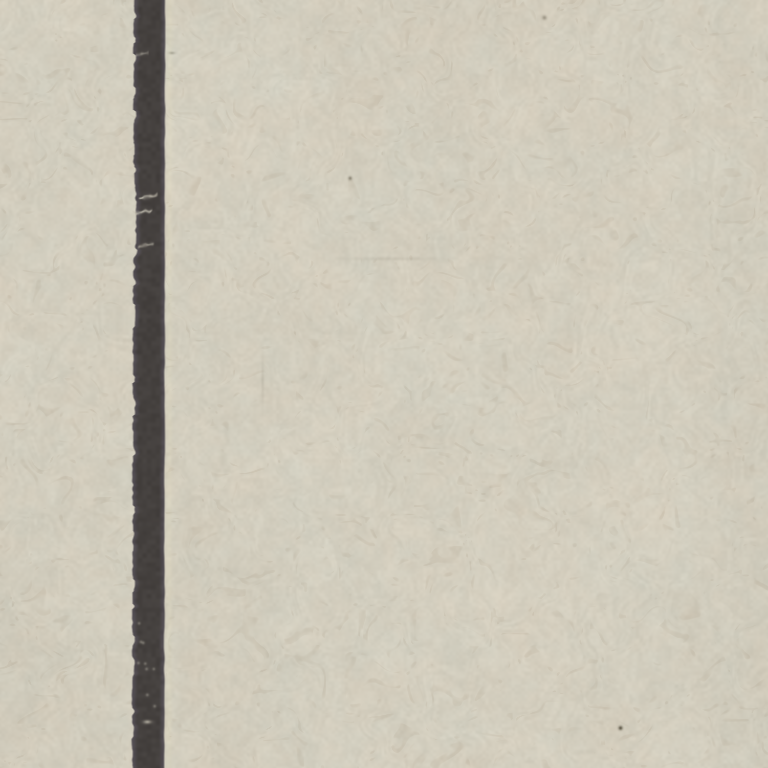
Write a WebGL 2 fragment shader that draws this texture.

```glsl
#version 300 es
precision highp float;
// Aged, fibrous paper crossed by one worn, dark printed rule near the left side.

#define PAPER vec3(0.826, 0.806, 0.745)
#define INK vec3(0.268, 0.252, 0.243)
#define INK_RIM vec3(0.315, 0.295, 0.315)
#define RULE_LEFT 0.1720
#define RULE_RIGHT 0.2138
#define RULE_LEAN 0.0022
#define EDGE_BLUR 0.0018
#define GRAIN 0.050
#define MOTTLE 0.045
#define FLECKS 9

uniform vec2 u_resolution;
out vec4 fragColor;

float hash(vec2 p) {
    vec3 q = fract(vec3(p.xyx) * 0.1031);
    q += dot(q, q.yzx + 33.33);
    return fract((q.x + q.y) * q.z);
}

float noise(vec2 p) {
    vec2 i = floor(p), f = fract(p);
    f = f * f * (3.0 - 2.0 * f);
    return mix(mix(hash(i), hash(i + vec2(1, 0)), f.x),
               mix(hash(i + vec2(0, 1)), hash(i + vec2(1, 1)), f.x), f.y);
}

// Layered noise centred on zero
float fbm(vec2 p) {
    float sum = 0.0, amp = 0.5;
    for (int i = 0; i < 4; i++) {
        sum += amp * (noise(p) - 0.5);
        p = mat2(1.6, 1.2, -1.2, 1.6) * p + 17.3;
        amp *= 0.55;
    }
    return sum;
}

// Soft elliptical mark
float spot(vec2 p, vec2 centre, vec2 radius) {
    vec2 d = (p - centre) / radius;
    return exp(-dot(d, d));
}

// Thin bright scratch, rising slightly to the right
float scratch(vec2 p, vec2 centre, float halfLength) {
    vec2 d = p - centre;
    d.y -= 0.22 * d.x + 0.003 * (noise(p * 180.0) - 0.5);
    float along = 1.0 - smoothstep(halfLength * 0.7, halfLength, abs(d.x));
    return along * exp(-d.y * d.y / 4.5e-6) * (0.5 + 0.6 * noise(p * 260.0));
}

vec3 paper(vec2 p) {
    // Broad stains, then fibres bent by a slow warp
    float broad = fbm(p * 7.0 + 4.0);
    float medium = fbm(p * 28.0 + 31.0);
    vec2 warp = 5.0 * vec2(noise(p * 35.0), noise(p * 35.0 + 50.0));
    float fibre = noise(p * vec2(150.0, 105.0) + warp) - 0.5;
    float fine = noise(p * 235.0 + 80.0) - 0.5;
    vec3 c = PAPER + MOTTLE * (0.45 * broad + 0.65 * medium);
    c += GRAIN * (0.55 * fibre + 0.40 * fine);

    // Drift between warm and greenish grey
    float tint = fbm(p * 19.0 + 70.0) + 0.4 * (noise(p * 75.0 + 9.0) - 0.5);
    c += vec3(0.018, -0.004, -0.014) * tint;

    // Scattered tan fibres
    float tan1 = smoothstep(0.76, 0.96, noise(p * vec2(95.0, 120.0) + warp + 140.0));
    c -= vec3(0.026, 0.032, 0.036) * tan1;

    // Slight darkening to the lower left and far right
    c -= 0.012 * spot(p, vec2(0.0, 0.0), vec2(0.25, 0.35));
    c -= 0.008 * smoothstep(0.85, 1.0, p.x);

    // Dark specks and faint creases
    c -= 0.42 * spot(p, vec2(0.808, 0.052), vec2(0.0028));
    c -= 0.22 * spot(p, vec2(0.456, 0.768), vec2(0.0026));
    c -= 0.20 * spot(p, vec2(0.709, 0.977), vec2(0.0030));
    c -= 0.16 * spot(p, vec2(0.224, 0.931), vec2(0.0040, 0.0020));
    c -= 0.05 * spot(p, vec2(0.342, 0.505), vec2(0.0022, 0.030));
    c -= 0.04 * spot(p, vec2(0.510, 0.663), vec2(0.055, 0.0025));
    c -= 0.04 * spot(p, vec2(0.633, 0.362), vec2(0.007, 0.009));
    return c;
}

void main() {
    vec2 p = gl_FragCoord.xy / u_resolution;
    float blur = max(EDGE_BLUR, 0.8 / u_resolution.x);

    // Rule outline: ragged left side, cleaner right side
    float notch = smoothstep(0.660, 0.675, p.y) * (1.0 - smoothstep(0.74, 0.80, p.y));
    float chips = smoothstep(0.55, 0.9, noise(vec2(p.y * 95.0, 3.0)));
    float left = RULE_LEFT + RULE_LEAN * p.y + 0.0032 * notch + 0.0030 * chips
               + 0.0018 * (noise(vec2(p.y * 190.0, 8.0)) - 0.5);
    float right = RULE_RIGHT + 0.5 * RULE_LEAN * p.y
                + 0.0012 * (noise(vec2(p.y * 70.0, 21.0)) - 0.5);
    float inside = min(p.x - left, right - p.x);
    float ink = smoothstep(-blur, blur, inside);

    // Worn ink: scratches and small lost flecks
    float wear = scratch(p, vec2(0.193, 0.744), 0.014)
               + scratch(p, vec2(0.187, 0.724), 0.013)
               + 0.8 * scratch(p, vec2(0.190, 0.681), 0.012)
               + 0.5 * scratch(p, vec2(0.185, 0.930), 0.010);
    wear += 0.8 * spot(p, vec2(0.192, 0.060), vec2(0.0050, 0.0025));
    for (int i = 0; i < FLECKS; i++) {
        float k = float(i);
        vec2 at = vec2(0.180 + 0.024 * hash(vec2(k, 5.0)), 0.08 + 0.15 * hash(vec2(k, 11.0)));
        wear += 0.38 * spot(p, at, vec2(0.0022));
    }

    // Compose ink over paper with a cool rim and a pale halo
    vec3 inkColour = mix(INK_RIM, INK, smoothstep(0.001, 0.008, inside));
    inkColour += 0.035 * (noise(p * 170.0) - 0.5);
    vec3 colour = paper(p);
    colour += vec3(0.018, 0.016, 0.002) * spot(p, vec2(right + 0.006, p.y), vec2(0.004, 1.0));
    colour = mix(colour, inkColour, ink * (1.0 - 0.8 * clamp(wear, 0.0, 1.0)));
    fragColor = vec4(clamp(colour, 0.0, 1.0), 1.0);
}
```
